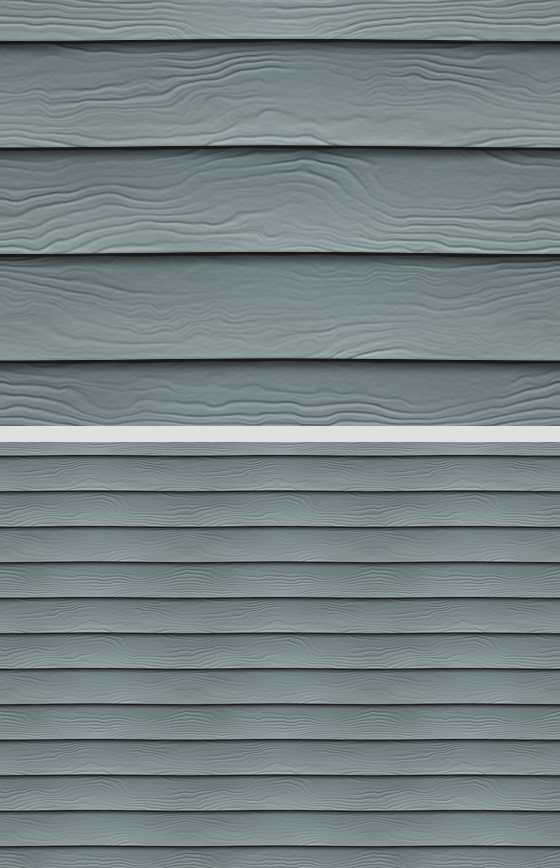
Top, the tile; bottom, the same tile 3 across and 3 down.
A WebGL 2 fragment shader for this texture:

```glsl
#version 300 es
precision highp float;

uniform vec2 u_resolution;
out vec4 outColor;

const float TAU = 6.2831853;
const float BOARDS = 4.0;          // boards stacked over the canvas height
const float BOARD_OFFSET = 0.62;   // height of the lowest gap, in boards
const float SAG = 0.01;            // slight bow of the board edges
const float GAP = 0.026;           // dark gap, as a share of a board
const float SHADOW_REACH = 0.19;   // shadow cast below each gap
const float SHADOW_DEPTH = 0.5;
const float GRAIN_LINES = 9.0;     // bold grooves per board
const float FINE_LINES = 21.0;     // faint grooves per board
const float GRAIN_WARP = 4.6;
const float FINE_STRENGTH = 0.3;
const float SPECKLE = 0.13;
const float RELIEF = 0.15;         // contrast of the embossing
const float RELIEF_STEP = 0.011;   // sampling distance, in boards
const vec3 PAINT_LIGHT = vec3(0.535, 0.588, 0.595);
const vec3 PAINT_DARK = vec3(0.405, 0.462, 0.474);
const vec3 GAP_COLOR = vec3(0.10, 0.095, 0.085);

float hash(vec3 p) {
  return fract(sin(dot(p, vec3(127.1, 311.7, 74.7))) * 43758.5453);
}

// Value noise that wraps across x in [0, 1]; each seed gives its own pattern
float wrapNoise(vec2 p, vec2 freq, float seed) {
  p *= freq;
  vec2 cell = floor(p);
  vec2 t = p - cell;
  t = t * t * t * (t * (t * 6.0 - 15.0) + 10.0);
  float x0 = mod(cell.x, freq.x);
  float x1 = mod(cell.x + 1.0, freq.x);
  float low = mix(hash(vec3(x0, cell.y, seed)), hash(vec3(x1, cell.y, seed)), t.x);
  float high = mix(hash(vec3(x0, cell.y + 1.0, seed)), hash(vec3(x1, cell.y + 1.0, seed)), t.x);
  return mix(low, high, t.y);
}

// Grooves along whole values of a field: sharp above, soft below
float grooves(float field, float seed) {
  float line = round(field);
  float d = field - line;
  float spread = d > 0.0 ? 0.012 : 0.05;
  float strength = mix(0.25, 1.0, hash(vec3(line, 5.0, seed)));
  return strength * exp(-d * d / spread);
}

// Height of the embossed wood grain on one board
float grainHeight(vec2 p, float seed) {
  float swirl = wrapNoise(p, vec2(4.0, 1.7), seed + 1.0);
  float ripple = wrapNoise(p, vec2(11.0, 4.0), seed + 2.0);
  float waver = wrapNoise(p, vec2(31.0, 7.0), seed + 3.0);
  float bend = GRAIN_WARP * swirl + 1.1 * ripple + 0.35 * waver;

  float boldMask = smoothstep(0.2, 0.7, wrapNoise(p, vec2(5.0, 4.0), seed + 4.0));
  float fineMask = smoothstep(0.25, 0.75, wrapNoise(p, vec2(7.0, 5.0), seed + 5.0));
  float bold = grooves(p.y * GRAIN_LINES + bend, seed + 6.0) * mix(0.2, 1.0, boldMask);
  float fine = grooves(p.y * FINE_LINES + bend * 1.8 + waver, seed + 7.0) * fineMask;

  float speckle = wrapNoise(p, vec2(130.0, 38.0), seed + 8.0);
  float fibre = wrapNoise(p, vec2(40.0, 30.0), seed + 9.0);
  return SPECKLE * (speckle + fibre) - bold - FINE_STRENGTH * fine;
}

void main() {
  vec2 uv = gl_FragCoord.xy / u_resolution;
  float stack = uv.y * BOARDS - BOARD_OFFSET + SAG * cos(TAU * uv.x);
  float seed = 13.0 * mod(floor(stack), BOARDS);
  vec2 p = vec2(uv.x, fract(stack));
  float pixel = BOARDS / u_resolution.y;

  // Paint, lighter toward the lower edge and toward the middle
  vec3 color = mix(PAINT_LIGHT, PAINT_DARK, smoothstep(-0.1, 1.15, p.y));
  color *= 1.0 - 0.025 * cos(TAU * uv.x);
  color *= 0.97 + 0.06 * wrapNoise(p, vec2(6.0, 3.0), seed + 10.0);

  // Grain lit from above
  vec2 stepUp = vec2(0.0, RELIEF_STEP);
  float slope = grainHeight(p + stepUp, seed) - grainHeight(p - stepUp, seed);
  color -= RELIEF * clamp(slope, -0.6, 1.1);

  // Shadow under the board above, and the rounded lower lip
  float shadow = smoothstep(1.0 - SHADOW_REACH, 1.0 - GAP, p.y);
  color *= 1.0 - SHADOW_DEPTH * shadow * shadow;
  color *= 1.0 + 0.06 * exp(-pow((p.y - 0.035) / 0.018, 2.0));
  color *= 1.0 - 0.3 * exp(-p.y / 0.01);

  // Gap with a slightly uneven lower edge
  float gapWidth = GAP * (0.8 + 0.4 * wrapNoise(p, vec2(16.0, 1.0), seed + 11.0));
  float edge = 1.0 - gapWidth;
  float soft = max(pixel, 0.008);
  float gap = smoothstep(edge - soft, edge + soft, p.y);
  gap = max(gap, 1.0 - smoothstep(0.0, pixel, p.y));
  color = mix(color, GAP_COLOR, gap);

  outColor = vec4(clamp(color, 0.0, 1.0), 1.0);
}
```
